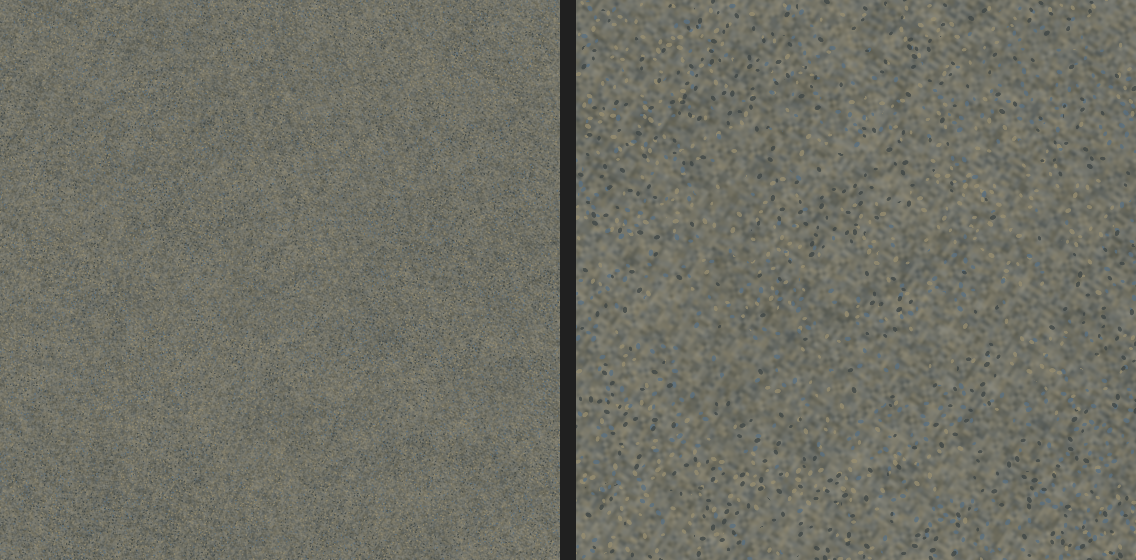
Left, the full canvas; right, a detail of the centre.
This texture is drawn by a Shadertoy shader. Its source:

```glsl
// Fine grey-olive stone: very small grains over faint mottling,
// with patchy dark, slate-blue and sandy specks scattered on top.
// Layers of value noise set the tone; jittered cells place the specks.

const vec3 SHADE_COLOR = vec3(0.36, 0.37, 0.34);
const vec3 BASE_COLOR  = vec3(0.447, 0.447, 0.403);
const vec3 LIGHT_COLOR = vec3(0.52, 0.51, 0.45);
const vec3 DARK_SPECK  = vec3(0.24, 0.27, 0.27);
const vec3 BLUE_SPECK  = vec3(0.35, 0.44, 0.51);
const vec3 SAND_SPECK  = vec3(0.60, 0.56, 0.44);

const float GRAIN_SCALE  = 400.0;  // cells across the canvas
const float CLUMP_SCALE  = 190.0;
const float MOTTLE_SCALE = 52.0;
const float CLOUD_SCALE  = 9.0;
const float SPECK_SCALE  = 175.0;

const float GRAIN_AMOUNT  = 1.75;  // share of each layer in the tone
const float CLUMP_AMOUNT  = 0.85;
const float MOTTLE_AMOUNT = 0.55;
const float CLOUD_AMOUNT  = 0.25;
const float HUE_AMOUNT    = 0.05;
const float SPECK_DENSITY = 0.34;
const float SPECK_OPACITY = 0.75;

float hash(vec2 p) {
    return fract(sin(dot(p, vec2(127.1, 311.7))) * 43758.5453);
}

float valueNoise(vec2 p) {
    vec2 cell = floor(p);
    vec2 f = fract(p);
    f = f * f * (3.0 - 2.0 * f);
    float low  = mix(hash(cell), hash(cell + vec2(1.0, 0.0)), f.x);
    float high = mix(hash(cell + vec2(0.0, 1.0)), hash(cell + vec2(1.0)), f.x);
    return mix(low, high, f.y);
}

// Noise centred on zero
float signedNoise(vec2 p) {
    return valueNoise(p) - 0.5;
}

vec2 rotate(vec2 p, float angle) {
    float c = cos(angle), s = sin(angle);
    return vec2(c * p.x - s * p.y, s * p.x + c * p.y);
}

// Coverage of one jittered speck per cell, kept with the given chance
float speckMask(vec2 p, float chance, float seed, float pixel) {
    vec2 cell = floor(p);
    vec2 key = cell + seed;
    vec2 center = 0.3 + 0.4 * vec2(hash(key + 3.7), hash(key + 8.3));
    vec2 d = rotate(fract(p) - center, 6.2832 * hash(key + 5.9));
    float radius = mix(0.16, 0.29, hash(key + 1.3));
    float dist = length(d * vec2(0.85, 1.25)) - radius;
    float edge = 0.5 * pixel;
    return (1.0 - smoothstep(-edge, edge, dist)) * step(hash(key), chance);
}

// Shade, base and light tones along a range of -1 to 1
vec3 stoneColor(float tone) {
    vec3 target = tone < 0.0 ? SHADE_COLOR : LIGHT_COLOR;
    return mix(BASE_COLOR, target, min(abs(tone), 1.5));
}

void mainImage(out vec4 fragColor, in vec2 fragCoord) {
    float size = min(iResolution.x, iResolution.y);
    vec2 uv = fragCoord / size;

    // Tone from fine grain up to broad clouds
    float mottle = signedNoise(rotate(uv, 0.4) * MOTTLE_SCALE + 17.0);
    float cloud = signedNoise(rotate(uv, 0.9) * CLOUD_SCALE + 41.0);
    float tone = GRAIN_AMOUNT * signedNoise(rotate(uv, 0.6) * GRAIN_SCALE)
               + CLUMP_AMOUNT * signedNoise(rotate(uv, 1.1) * CLUMP_SCALE + 71.0)
               + MOTTLE_AMOUNT * mottle + CLOUD_AMOUNT * cloud;
    vec3 color = stoneColor(tone);

    // Slight warm and cool drift between grains
    float hue = signedNoise(rotate(uv, 0.25) * GRAIN_SCALE * 0.7 + 93.0);
    color += HUE_AMOUNT * hue * vec3(0.5, 0.0, -0.9);

    // Three kinds of specks, each gathered in its own patches
    float pixel = SPECK_SCALE / size;
    for (int i = 0; i < 3; i++) {
        float k = float(i);
        vec2 p = rotate(uv, 0.35 + 0.7 * k);
        float patchiness = 0.7 * valueNoise(p * MOTTLE_SCALE * 0.6 + 31.0 * k)
                         + 0.3 * valueNoise(p * CLOUD_SCALE + 57.0 * k);
        float chance = SPECK_DENSITY * smoothstep(0.2, 0.85, patchiness);
        float mask = speckMask(p * SPECK_SCALE, chance, 113.0 * k, pixel);
        vec3 speck = i == 0 ? SAND_SPECK : (i == 1 ? BLUE_SPECK : DARK_SPECK);
        color = mix(color, speck, SPECK_OPACITY * mask);
    }

    fragColor = vec4(clamp(color, 0.0, 1.0), 1.0);
}
```
